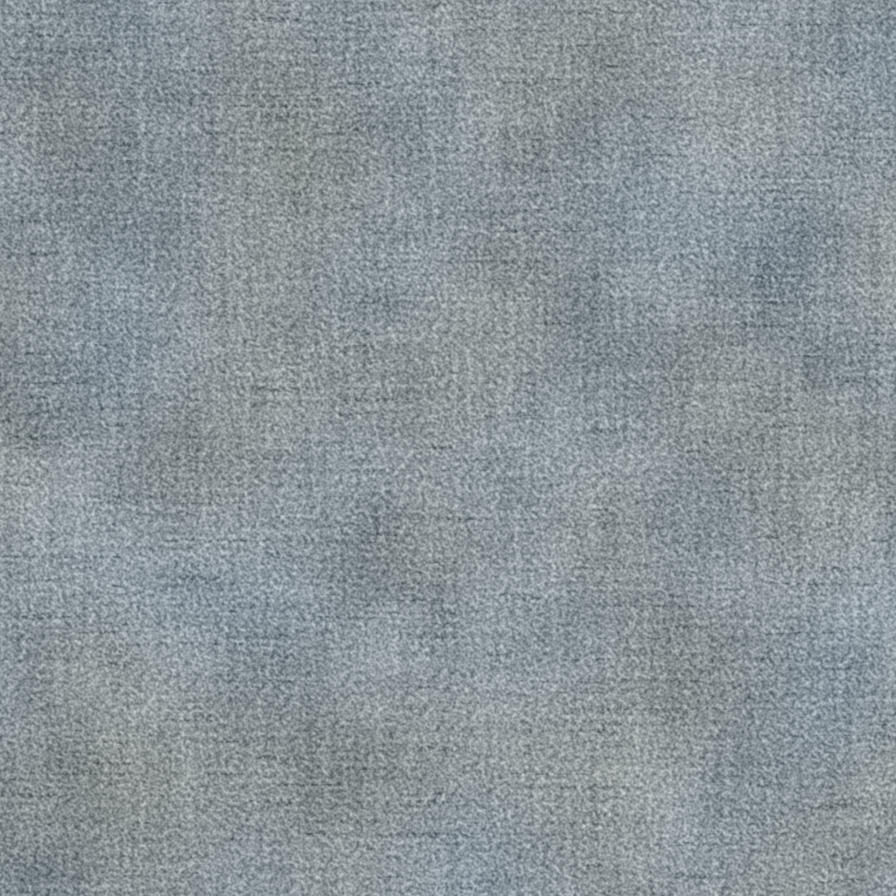
Reproduce this texture procedurally as a Shadertoy shader.

```glsl
// Brushed blue-grey woven cloth: soft cloudy fading under a fine fibrous grain.
// Gradient noise at several scales gives clouds, grain and stretched threads;
// their sum is one tone value that blends a dark dye into a light one.

const vec3 DARK_DYE  = vec3(0.410, 0.450, 0.470);
const vec3 LIGHT_DYE = vec3(0.660, 0.695, 0.710);
const vec3 TINT      = vec3(0.005, 0.001, -0.006);  // warm-cool drift

const float MEAN_TONE    = 0.55;
const float CLOUD_SCALE  = 4.0;
const float CLOUD_DEPTH  = 0.105;
const float GRAIN_SCALE  = 185.0;
const float GRAIN_DEPTH  = 0.225;
const float THREAD_COUNT = 128.0;
const float THREAD_DEPTH = 0.055;
const float WEAVE_DEPTH  = 0.09;
const float SLUB_DEPTH   = 0.24;
const float TAU = 6.2831853;

float hash(vec2 p) {
    vec3 q = fract(p.xyx * vec3(0.1031, 0.1030, 0.0973));
    q += dot(q, q.yzx + 33.33);
    return fract((q.x + q.y) * q.z);
}

// Dot product of a cell corner's random unit gradient with the offset to it.
float corner(vec2 cell, vec2 offset) {
    float angle = TAU * hash(cell);
    return dot(vec2(cos(angle), sin(angle)), offset);
}

// Gradient noise, scaled to a standard deviation of about one.
float noise(vec2 p) {
    vec2 i = floor(p), f = fract(p);
    vec2 w = f * f * f * (f * (f * 6.0 - 15.0) + 10.0);
    vec2 e = vec2(1.0, 0.0);
    float low  = mix(corner(i, f), corner(i + e.xy, f - e.xy), w.x);
    float high = mix(corner(i + e.yx, f - e.yx), corner(i + e.xx, f - e.xx), w.x);
    return 4.7 * mix(low, high, w.y);
}

vec2 turn(vec2 p, float a) {
    float c = cos(a), s = sin(a);
    return vec2(c * p.x - s * p.y, s * p.x + c * p.y);
}

// Layered noise for the worn, cloudy fading.
float clouds(vec2 p) {
    float sum = 0.0, gain = 0.75;
    for (int k = 0; k < 5; k++) {
        sum += gain * noise(p);
        p = turn(p, 0.6) * 1.95 + 17.3;
        gain *= 0.62;
    }
    return sum;
}

// Short fibres, with a finer layer that roughens them.
float grain(vec2 p) {
    vec2 q = turn(p, 0.65) * vec2(0.85, 1.15);
    return 0.76 * noise(q * GRAIN_SCALE + 41.0)
         + 0.65 * noise(turn(p, -0.5) * GRAIN_SCALE * 1.6 + 83.0);
}

// Staggered stitches on a slightly wavering grid.
float weave(vec2 p) {
    vec2 q = p * THREAD_COUNT;
    q += 0.16 * vec2(noise(p * 38.0 + 5.0), noise(p * 38.0 + 59.0));
    q.x += 0.5 * mod(floor(q.y), 2.0);
    return sin(TAU * q.x) * sin(TAU * fract(q.y) * 0.5) - 0.7 * cos(TAU * q.y);
}

void mainImage(out vec4 fragColor, in vec2 fragCoord) {
    vec2 p = fragCoord / iResolution.y + 0.37;
    float fibres = grain(p);

    // Uneven warp and weft
    float warp = noise(p * vec2(THREAD_COUNT, 7.0) + 29.0);
    float weft = noise(p * vec2(8.0, THREAD_COUNT * 1.2) + 71.0);

    // Sparse dark slubs, broken up by the fibres
    float slub = smoothstep(1.1, 2.4, noise(p * vec2(11.0, 165.0) + 7.0))
               + 0.5 * smoothstep(1.3, 2.5, noise(p * vec2(150.0, 12.0) + 97.0));
    slub *= clamp(0.85 - 0.35 * fibres, 0.2, 1.5);

    // Stitches show in some patches and are brushed out in others
    float stitched = smoothstep(-1.3, 1.5, noise(p * 6.0 + 23.0));

    float tone = MEAN_TONE
               + CLOUD_DEPTH * clouds(p * CLOUD_SCALE + 3.7)
               + GRAIN_DEPTH * fibres
               + THREAD_DEPTH * (warp + weft)
               + WEAVE_DEPTH * stitched * weave(p)
               - SLUB_DEPTH * slub;

    vec3 cloth = mix(DARK_DYE, LIGHT_DYE, clamp(tone, -0.5, 1.4));
    cloth += TINT * noise(p * 5.0 + 61.0);
    fragColor = vec4(cloth, 1.0);
}
```
